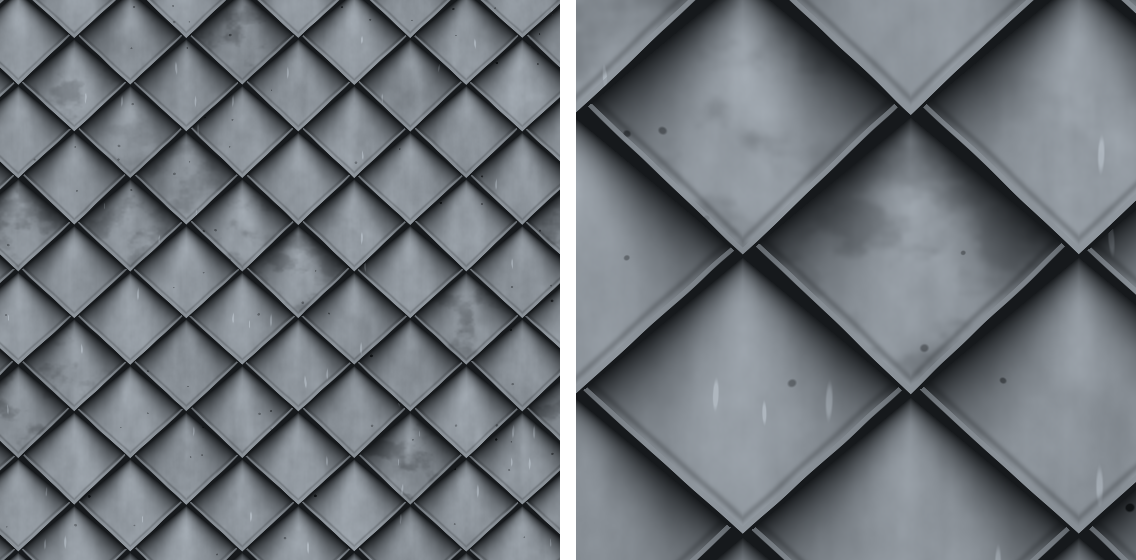
Left: the whole. Right: its middle third, enlarged.
A WebGL 1 fragment shader for this texture:

```glsl
precision highp float;
// Weathered grey metal shingles: overlapping diamonds, 5 across and 6 down, in staggered rows.
uniform vec2 u_resolution;

float hash(vec2 p) {
  return fract(sin(dot(p, vec2(127.1, 311.7))) * 4375.85);
}

// Value noise that wraps after a whole number of cells
float noise(vec2 uv, vec2 cells) {
  vec2 p = uv * cells, i = floor(p), f = fract(p);
  f = f * f * (3.0 - 2.0 * f);
  vec2 lo = mod(i, cells), hi = mod(i + 1.0, cells);
  return mix(mix(hash(lo), hash(vec2(hi.x, lo.y)), f.x),
             mix(hash(vec2(lo.x, hi.y)), hash(hi), f.x), f.y);
}

float fbm(vec2 uv, vec2 cells) {
  float sum = 0.0, amp = 0.5;
  for (int k = 0; k < 4; k++) {
    sum += amp * noise(uv, cells);
    cells *= 2.0;
    amp *= 0.5;
  }
  return sum / 0.9375;
}

// Sparse elongated marks, one at most in each cell
float flecks(vec2 uv, vec2 cells, vec2 size, float density, float seed) {
  vec2 p = uv * cells, id = mod(floor(p), cells) + seed;
  vec2 d = fract(p) - 0.35 - 0.3 * vec2(hash(id + 3.1), hash(id + 7.7));
  d.x += d.y * 0.3 * (hash(id + 5.3) - 0.5);
  float r = length(d / (size * (0.5 + 0.5 * hash(id + 9.2))));
  return step(1.0 - density, hash(id)) * (1.0 - smoothstep(0.5, 1.2, r));
}

void main() {
  vec2 uv = gl_FragCoord.xy / u_resolution;
  float aa = 7.8 / u_resolution.y;

  // Diamond lattice: f.x and f.y rise from the lower left and lower right edges
  vec2 q = uv * vec2(5.0, 6.0) - vec2(0.163, 0.08);
  vec2 ab = vec2(q.x + q.y, q.y - q.x);
  vec2 cell = floor(ab), f = fract(ab);
  vec2 id = floor(mod(vec2(cell.x - cell.y, cell.x + cell.y) + 0.5, vec2(10.0, 12.0)));
  float side = f.x - f.y;
  float tone = hash(id + 1.7), wear = hash(id + 23.4);

  // Wear: cloudy stains, rain streaks and fine grain
  float cloud = fbm(uv + 0.01 * noise(uv, vec2(30.0)), vec2(12.0));
  float streak = fbm(uv, vec2(48.0, 5.0));
  float grain = fbm(uv, vec2(90.0, 70.0));
  float light = 0.93 + 0.09 * (tone - 0.5);
  light += 0.24 * (cloud - 0.5) * (0.5 + wear) + 0.14 * (streak - 0.5) + 0.08 * (grain - 0.5);
  float scuff = smoothstep(0.5, 0.75, fbm(uv, vec2(24.0, 30.0)));
  light -= 0.2 * scuff * smoothstep(0.65, 1.0, wear);

  // Bright fold running down from the top corner
  float fold = exp(-pow((side + 0.08 * (tone - 0.5)) / 0.13, 2.0));
  light += 0.07 * fold * smoothstep(0.2, 0.9, f.x + f.y - 0.6);

  // Soft shadow cast by the two shingles above, widest at the side corners
  float depth = 1.0 - max(f.x, f.y);
  float reach = 0.065 + 0.12 * smoothstep(0.0, 0.65, abs(side));
  reach *= 0.65 + 0.35 * wear + 0.6 * cloud;
  light *= 1.0 - 0.93 * exp(-depth / reach);

  // Small pale scratches and dark pits
  light += 0.2 * flecks(uv, vec2(30.0, 20.0), vec2(0.07, 0.24), 0.10, 0.0);
  light -= 0.3 * flecks(uv, vec2(40.0), vec2(0.12, 0.11), 0.05, 60.0);

  // Folded rim on the lower edges, tapering away from the side corners
  float taper = 0.035 + 0.035 * hash(id + 41.0);
  vec2 edges = f - 0.012 - taper * f.yx;
  float edge = min(edges.x, edges.y) + 0.008 * (noise(uv, vec2(40.0)) - 0.5);
  float groove = exp(-pow((edge - 0.052) / 0.016, 2.0));
  float rim = smoothstep(0.0, aa, edge) * (1.0 - smoothstep(0.022, 0.022 + aa, edge));
  light *= 1.0 - 0.2 * groove;
  light = mix(light, 0.9 + 0.2 * (cloud - 0.5), rim * 0.65);

  // Dark gap beneath the rim
  light = mix(0.05, light, smoothstep(-0.5 * aa, 0.5 * aa, edge));

  vec3 gapColor = vec3(0.06, 0.07, 0.08);
  vec3 zincColor = vec3(0.60, 0.63, 0.66);
  gl_FragColor = vec4(mix(gapColor, zincColor, clamp(light, 0.0, 1.15)), 1.0);
}
```
